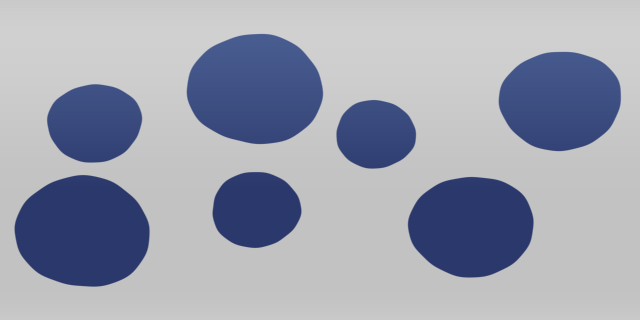
A WebGL 1 fragment shader for this background:

```glsl
precision highp float;
uniform vec2 u_resolution;

#define TILE vec2(2.0, 1.0)
#define BLOB_COUNT 7
#define RADIUS_MIN 0.115
#define RADIUS_MAX 0.228
#define FLATTEN 0.83
#define JITTER 0.08
#define WOBBLE 0.018
#define SEAM_FADE 0.1
#define GREY_LOW vec3(0.762)
#define GREY_HIGH vec3(0.815)
#define BLUE_LOW vec3(0.168, 0.22, 0.42)
#define BLUE_HIGH vec3(0.285, 0.362, 0.565)

// Shortest offset on the repeating tile
vec2 wrapOffset(vec2 d) {
  return mod(d + 0.5 * TILE, TILE) - 0.5 * TILE;
}

// Approximate signed distance to a flattened, slightly uneven disc
float blobDistance(vec2 offset, float radius, float seed) {
  vec2 q = offset / vec2(1.0, FLATTEN);
  float angle = atan(q.y, q.x + 1e-6);
  float bumps = sin(2.0 * angle + 2.3 * seed)
              + sin(3.0 * angle + 4.1 * seed)
              + 0.4 * sin(5.0 * angle + 1.7 * seed)
              + 0.22 * sin(13.0 * angle + 3.1 * seed);
  return (length(q) - radius * (1.0 + WOBBLE * bumps)) * FLATTEN;
}

// Four blobs in the upper row, three in the lower one
float blobField(vec2 p) {
  float nearest = 1.0;
  for (int i = 0; i < BLOB_COUNT; i++) {
    float id = float(i);
    float lower = step(3.5, id);
    float column = id - 4.0 * lower;
    float columns = 4.0 - lower;

    // Stepping by three through seven ranks uses every size once
    float rank = mod(3.0 * id + 1.0, 7.0) / 6.0;
    float radius = mix(RADIUS_MIN, RADIUS_MAX, rank) * mix(1.1, 0.92, lower);

    vec2 center;
    center.x = TILE.x * (column + 0.5) / columns
             + JITTER * sin(0.6 + 1.9 * id) - 0.15 * lower;
    center.y = mix(0.365 + 1.7 * radius, 0.485 - radius, lower);
    nearest = min(nearest, blobDistance(wrapOffset(p - center), radius, id));
  }
  return nearest;
}

// Grey brightens upward, then eases back across the tile seam
float backdropLight(float y) {
  float rise = smoothstep(0.38, 1.0 - SEAM_FADE, y);
  float fall = smoothstep(1.0 - SEAM_FADE, 1.0 + SEAM_FADE, y);
  float carry = 1.0 - smoothstep(-SEAM_FADE, SEAM_FADE, y);
  return rise - fall + carry;
}

void main() {
  vec2 p = gl_FragCoord.xy / u_resolution * TILE;
  float pixel = max(TILE.x / u_resolution.x, TILE.y / u_resolution.y);

  // Vertical shading of both layers
  vec3 grey = mix(GREY_LOW, GREY_HIGH, backdropLight(p.y));
  float blueLight = pow(clamp((p.y - 0.42) / 0.46, 0.0, 1.0), 0.85);
  vec3 blue = mix(BLUE_LOW, BLUE_HIGH, blueLight);

  // Smoothed edge
  float cover = 1.0 - smoothstep(-0.75 * pixel, 0.75 * pixel, blobField(p));
  gl_FragColor = vec4(mix(grey, blue, cover), 1.0);
}
```
